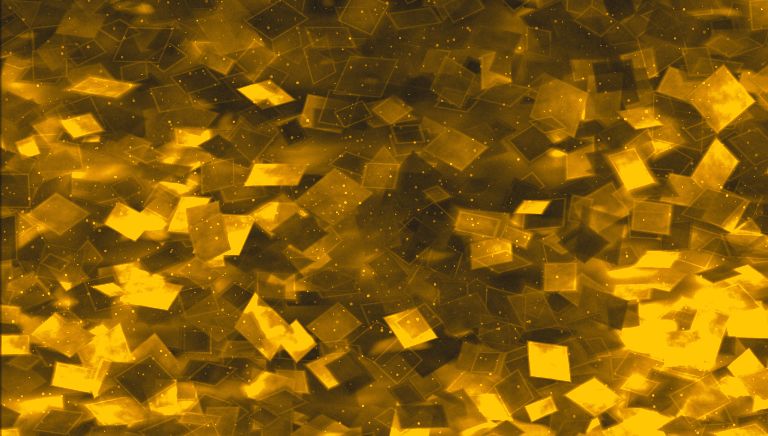
Write a Shadertoy shader that draws this texture.

```glsl
#define LAYERS 7
#define CELL 0.13
#define FLAKE_SIZE 0.056
#define FLAKE_SHARE 0.66
#define EDGE 0.003
#define RIM_GAIN 0.16
#define SPECK_CELL 0.021
#define SPECK_SHARE 0.3
#define GRAIN 0.035

vec3 hash3(vec2 p) {
    vec3 q = fract(p.xyx * vec3(0.1031, 0.1030, 0.0973));
    q += dot(q, q.yxz + 33.33);
    return fract((q.xxy + q.yzz) * q.zyx);
}

mat2 rotation(float a) {
    float c = cos(a), s = sin(a);
    return mat2(c, s, -s, c);
}

// Layered, folded sines: roughly -1 to 1
float waves(vec2 p) {
    float sum = 0.0, amp = 0.5;
    for (int i = 0; i < 4; i++) {
        p = mat2(0.8, 0.6, -0.6, 0.8) * p * 1.8 + 1.3;
        sum += amp * sin(p.x + 1.4 * sin(p.y * 1.2));
        amp *= 0.62;
    }
    return sum;
}

// Broad lighting: darker toward the top and the centre
float lighting(vec2 p, float aspect) {
    float side = abs(p.x / aspect - 0.45);
    return 0.11 - 0.34 * p.y + 0.32 * side + 0.14 * waves(p * 2.3 + 4.0);
}

// Rank from 0 to 1 to brightness, with few strong highlights
float tone(float rank) {
    float r = clamp(rank, 0.0, 1.0);
    return 0.18 + 0.38 * r + 0.5 * pow(r, 5.0);
}

vec3 amber(float v) {
    float g = 0.61 * v + 0.03 + 0.12 * smoothstep(0.85, 1.02, v);
    return vec3(v, g, max(0.01, 0.12 - 0.22 * v));
}

// Blends one layer of tilted, skewed square flakes over the brightness
float flakes(vec2 p, float v, float layer, float light) {
    vec2 grid = rotation(layer * 1.7) * p / CELL + layer * 17.3;
    vec2 base = floor(grid);
    for (int j = -1; j <= 1; j++)
    for (int i = -1; i <= 1; i++) {
        vec2 id = base + vec2(i, j);
        vec3 place = hash3(id + 31.0 * layer + 200.0);
        vec3 form = hash3(id + 47.0 * layer + 511.0);
        vec3 look = hash3(id + 59.0 * layer + 907.0);
        if (place.z > FLAKE_SHARE) continue;

        vec2 u = (grid - id - 0.5 - 0.8 * (place.xy - 0.5)) * CELL;
        u = rotation(-layer * 1.7) * u;
        float squash = mix(0.42, 1.0, form.x);
        u.y /= squash;
        u = rotation(form.y * 6.283) * u;
        u.x += u.y * (form.z - 0.5) * 0.7;
        float size = FLAKE_SIZE * mix(0.6, 1.1, look.z);
        vec2 box = abs(u) - size * vec2(1.0, mix(0.65, 1.0, place.x));
        float d = max(box.x, box.y) * squash;

        float rank = look.x + light;
        float soft = EDGE + 0.016 * pow(look.y, 5.0);
        float cover = smoothstep(soft, -soft, d);
        float alpha = max(mix(0.4, 0.95, form.z), smoothstep(0.8, 0.95, rank));
        float sheen = 1.0 + 0.14 * waves(u * 28.0 + id) + 0.16 * u.x / size;
        v = mix(v, tone(rank) * sheen, cover * alpha);
        v += RIM_GAIN * look.y * smoothstep(EDGE, 0.0, abs(d + EDGE));
    }
    return v;
}

// Tiny round dust sparks
float specks(vec2 p, float cell, float share) {
    vec2 grid = p / cell, id = floor(grid);
    vec3 h = hash3(id + 71.0), k = hash3(id + 333.0);
    float d = length(grid - id - mix(vec2(0.2), vec2(0.8), h.xy)) * cell;
    float radius = mix(0.0012, 0.0034, k.x * k.x);
    return step(h.z, share) * k.y * smoothstep(radius + 0.0012, radius - 0.0012, d);
}

void mainImage(out vec4 fragColor, in vec2 fragCoord) {
    vec2 p = fragCoord / iResolution.y;
    float aspect = iResolution.x / iResolution.y;
    float light = lighting(p, aspect);

    // Blurred, flattened background glow
    float v = tone(0.48 + 0.45 * waves(p * vec2(4.0, 8.0)) + light);

    // Overlapping flakes with irregular glints in between
    for (int i = 0; i < LAYERS; i++) {
        v = flakes(p, v, float(i), light);
        if (i == 3) {
            float glint = waves(p * vec2(5.0, 9.0) + 8.0) + light;
            v += 0.5 * smoothstep(0.55, 0.95, glint);
        }
    }

    // Dust gathers in drifts
    float drift = 0.65 + 0.5 * waves(p * 1.9 + 2.0);
    v += 0.6 * specks(p, SPECK_CELL, SPECK_SHARE * drift);
    v += 0.45 * specks(p + 3.7, SPECK_CELL * 0.7, SPECK_SHARE * 0.6 * drift);

    // Fine grain and a dark left rim
    v += GRAIN * (hash3(floor(p * 290.0)).x - 0.5);
    v *= mix(0.6, 1.0, smoothstep(0.001, 0.006, p.x));
    fragColor = vec4(amber(clamp(v, 0.13, 1.03)), 1.0);
}
```
